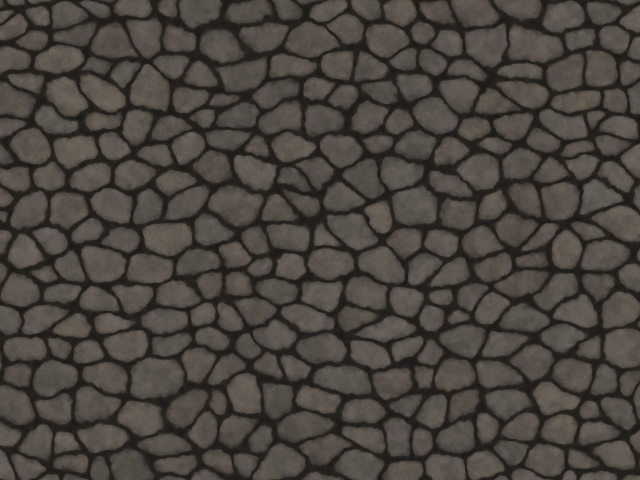
Give the GLSL for this texture, as a Shadertoy shader.

```glsl
// Dry-laid wall of rounded grey-brown cobbles with dark earth in the gaps.

const vec2  CELL = vec2(0.079, 0.058);   // mean stone spacing, canvas heights
const float JITTER = 0.74;               // scatter of stone centres
const float SIZE_SPREAD = 0.26;          // difference between big and small stones
const float ROUNDNESS = 190.0;           // lower gives rounder corners
const float HALF_GAP = 0.0036;           // half the width of the joints
const float EDGE_SOFT = 0.0019;          // softness of stone outlines
const float RIM_WIDTH = 0.0085;          // worn dark band inside the outline

const vec3 EARTH_DARK  = vec3(0.105, 0.097, 0.088);
const vec3 EARTH_LIGHT = vec3(0.185, 0.173, 0.160);
const vec3 STONE_DARK  = vec3(0.265, 0.246, 0.226);
const vec3 STONE_LIGHT = vec3(0.425, 0.392, 0.360);

vec2 hash22(vec2 p) {
    vec3 q = fract(p.xyx * vec3(0.1031, 0.1030, 0.0973));
    q += dot(q, q.yzx + 33.33);
    return fract((q.xx + q.yz) * q.zy);
}

float noise(vec2 p) {
    vec2 i = floor(p), f = fract(p);
    f = f * f * (3.0 - 2.0 * f);
    float low  = mix(hash22(i).x, hash22(i + vec2(1, 0)).x, f.x);
    float high = mix(hash22(i + vec2(0, 1)).x, hash22(i + vec2(1, 1)).x, f.x);
    return mix(low, high, f.y);
}

float fbm(vec2 p) {
    float sum = 0.0, amp = 0.5;
    for (int i = 0; i < 4; i++) {
        sum += amp * noise(p);
        p = mat2(1.6, 1.2, -1.2, 1.6) * p + 7.3;
        amp *= 0.5;
    }
    return sum / 0.9375;
}

vec2 warp(vec2 p) {
    return vec2(noise(p), noise(p + 41.7)) - 0.5;
}

// Stone centre in grid units, alternate rows shifted by half a cell
vec2 stoneCentre(vec2 id) {
    vec2 c = id + 0.5 + JITTER * (hash22(id + 19.0) - 0.5);
    c.x += 0.5 * mod(id.y, 2.0);
    return c;
}

// Squared distance to a stone, reduced for large stones
float stonePower(vec2 toCentre, vec2 id) {
    return dot(toCentre, toCentre) - SIZE_SPREAD * hash22(id + 71.0).x;
}

// Returns the rounded distance to the nearest joint, and the stone's id
float stones(vec2 p, out vec2 stoneId, out vec2 local) {
    vec2 g = p / CELL, base = floor(g);
    float best = 1e5;
    for (int y = -2; y <= 2; y++)
    for (int x = -2; x <= 2; x++) {
        vec2 id = base + vec2(x, y);
        vec2 r = stoneCentre(id) - g;
        float power = stonePower(r, id);
        if (power < best) { best = power; stoneId = id; local = r; }
    }
    // Smooth minimum over the borders with all neighbours
    float sum = 0.0;
    for (int y = -2; y <= 2; y++)
    for (int x = -2; x <= 2; x++) {
        vec2 id = stoneId + vec2(x, y);
        if (x == 0 && y == 0) continue;
        vec2 r = stoneCentre(id) - g;
        float border = 0.5 * (stonePower(r, id) - best) / max(length((r - local) / CELL), 1e-3);
        sum += exp(-ROUNDNESS * border);
    }
    return -log(sum) / ROUNDNESS;
}

void mainImage(out vec4 fragColor, in vec2 fragCoord) {
    vec2 uv = fragCoord / iResolution.y;

    // Bend the courses, then make each outline uneven and chipped
    vec2 p = uv + 0.045 * warp(uv * 5.0) + 0.016 * warp(uv * 24.0) + 0.0045 * warp(uv * 85.0);
    vec2 id, local;
    float depth = stones(p + 3.0, id, local) - HALF_GAP;
    depth += 0.0032 * (fbm(uv * 120.0) - 0.5);

    // Painted surface: stone tone, broad strokes, mottling and grain
    vec2 rnd = hash22(id + 133.0);
    float strokes = smoothstep(0.35, 0.65, fbm(uv * 34.0 + rnd * 9.0));
    float mottle = fbm(uv * 75.0 + 11.0);
    float grain = noise(uv * 230.0);
    float patches = fbm(uv * 4.0 + 5.0);
    float tone = 0.62 + 0.24 * (rnd.x - 0.5) + 0.22 * (strokes - 0.5)
               + 0.42 * (mottle - 0.5) + 0.16 * (grain - 0.5) + 0.30 * (patches - 0.5);

    // Soft light from above and a broken, worn rim
    tone -= 0.12 * local.y;
    float rim = 1.0 - smoothstep(0.0, RIM_WIDTH, depth + 0.006 * (mottle - 0.5));
    tone -= 0.38 * rim;
    vec3 stone = mix(STONE_DARK, STONE_LIGHT, clamp(tone, -0.25, 1.05));
    stone *= mix(vec3(0.985, 1.0, 1.015), vec3(1.015, 1.0, 0.98), rnd.y);

    // Earth between the stones, darkest in the middle of the joints
    float soil = 0.7 * fbm(uv * 90.0 + 23.0) + 0.35 * smoothstep(-0.006, 0.0, depth) - 0.08;
    vec3 earth = mix(EARTH_DARK, EARTH_LIGHT, clamp(soil, 0.0, 1.0));

    float soft = max(EDGE_SOFT, 0.6 / iResolution.y);
    fragColor = vec4(mix(earth, stone, smoothstep(-soft, soft, depth)), 1.0);
}
```
